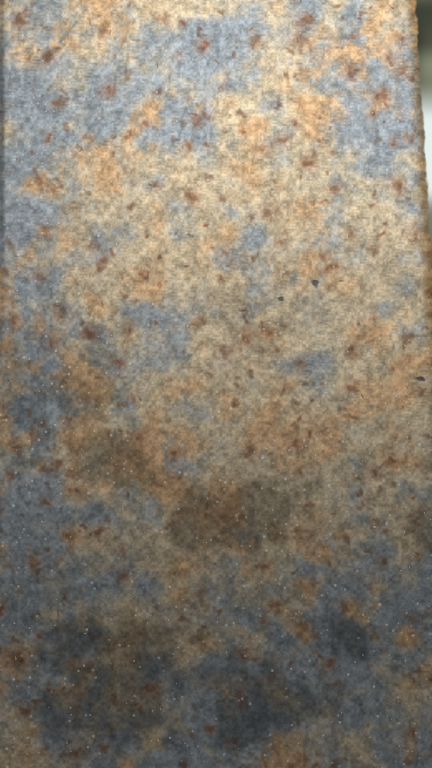
This texture is drawn by a Shadertoy shader. Its source:

```glsl
// Weathered steel plate: cool grey metal with tan stains, rust spots and bright grit, lit from above.

float hash(vec2 p) {
    return fract(sin(dot(p, vec2(127.1, 311.7))) * 43758.5);
}

float noise(vec2 p) {
    vec2 i = floor(p), f = fract(p);
    f = f * f * (3.0 - 2.0 * f);
    float low = mix(hash(i), hash(i + vec2(1, 0)), f.x);
    float high = mix(hash(i + vec2(0, 1)), hash(i + vec2(1, 1)), f.x);
    return mix(low, high, f.y);
}

float fbm(vec2 p, int octaves) {
    float sum = 0.0, amp = 0.5, total = 0.0;
    for (int i = 0; i < octaves; i++) {
        sum += amp * noise(p);
        total += amp;
        amp *= 0.55;
        p = mat2(1.6, 1.2, -1.2, 1.6) * p + 7.3;
    }
    return sum / total;
}

// Soft dots, at most one per grid cell; radius is in cell units.
float spots(vec2 p, float cells, float density, float radius, float softness, float seed) {
    p *= cells;
    vec2 base = floor(p);
    float cover = 0.0;
    for (int y = -1; y <= 1; y++) {
        for (int x = -1; x <= 1; x++) {
            vec2 cell = base + vec2(x, y);
            vec2 key = cell + seed;
            vec2 centre = cell + vec2(hash(key + 3.1), hash(key + 8.7));
            float size = radius * mix(0.55, 1.25, hash(key + 5.3));
            float present = step(hash(key), density);
            float dotCover = 1.0 - smoothstep(size * (1.0 - softness), size, length(p - centre));
            cover = max(cover, present * dotCover * mix(0.5, 1.0, hash(key + 1.9)));
        }
    }
    return cover;
}

vec3 metal(vec2 p, float h) {
    const vec3 COOL = vec3(0.95, 1.0, 1.03);
    const vec3 TAN = vec3(1.08, 0.99, 0.83);
    const vec3 ORANGE = vec3(1.13, 0.89, 0.65);
    const vec3 RUST = vec3(0.85, 0.60, 0.45);

    // Overall light, dimmer toward the bottom and the upper left
    float light = mix(0.35, 0.77, smoothstep(0.12, 0.96, h));
    light *= 1.0 - 0.12 * smoothstep(0.45, 0.0, p.x) * smoothstep(0.4, 0.8, h);

    // Broad stains broken up by smaller mottling
    float broad = fbm(p * 3.2 + 4.0, 3);
    float mottle = fbm(p * 17.0 + 21.0, 4);
    float midBand = smoothstep(0.1, 0.4, h) * smoothstep(0.85, 0.5, h);
    float stain = smoothstep(0.37, 0.62, 0.5 * broad + 0.5 * mottle + 0.06 * midBand);
    vec3 tint = mix(COOL, TAN, stain);
    float orange = smoothstep(0.53, 0.72, 0.5 * mottle + 0.5 * fbm(p * 8.0 + 51.0, 3) + 0.04 * midBand);
    tint = mix(tint, ORANGE, 0.7 * orange);
    vec3 colour = tint * light * mix(0.91, 1.06, stain);

    // Dark worn patches, mostly in the lower half
    float worn = smoothstep(0.52, 0.68, fbm(p * 7.0 + 83.0, 4));
    colour *= 1.0 - 0.24 * worn * smoothstep(0.75, 0.35, h);

    // Ragged rust spots in two sizes, each with a wider halo
    vec2 ragged = p + 0.018 * (vec2(noise(p * 65.0), noise(p * 65.0 + 31.0)) - 0.5);
    float halo = spots(ragged, 13.0, 0.5, 0.42, 0.95, 11.0);
    float core = spots(ragged, 13.0, 0.5, 0.20, 0.85, 11.0);
    float small = spots(ragged, 25.0, 0.28, 0.28, 0.85, 47.0);
    colour = mix(colour, light * RUST * 1.1, 0.45 * halo);
    colour = mix(colour, light * RUST * 0.82, 0.62 * max(core, small));

    // Sparse deep pits
    float pit = spots(ragged, 7.0, 0.04, 0.10, 0.5, 71.0);
    colour = mix(colour, vec3(0.20, 0.21, 0.23), 0.75 * pit);

    // Sandy grain and glinting grit
    float grain = 0.6 * noise(p * 135.0) + 0.4 * noise(p * 260.0 + 17.0) - 0.5;
    colour *= 1.0 + 0.40 * grain + 0.22 * (noise(p * 62.0 + 9.0) - 0.5);
    float grit = spots(p, 75.0, 0.09, 0.30, 0.7, 23.0);
    return mix(colour, vec3(0.90, 0.93, 0.92) * (0.45 + 0.7 * light), 0.55 * grit);
}

// Blurred surroundings seen past the right edge
vec3 backdrop(vec2 p, float h) {
    float blur = noise(p * 16.0 + 2.0);
    vec3 shade = mix(vec3(0.16, 0.17, 0.14), vec3(0.52, 0.54, 0.45), blur);
    float glow = smoothstep(0.70, 0.76, h) * smoothstep(0.90, 0.84, h);
    return mix(shade, vec3(0.90, 0.94, 0.93), glow);
}

void mainImage(out vec4 fragColor, in vec2 fragCoord) {
    vec2 p = fragCoord / iResolution.x;
    float h = fragCoord.y / iResolution.y;
    float pixel = 1.0 / iResolution.x;
    vec3 colour = metal(p, h);

    // Rusty right rim and thin shaded left rim
    float edge = 0.962 + 0.11 * (1.0 - h) + 0.010 * (fbm(p * 40.0, 3) - 0.5);
    float rim = smoothstep(0.035, 0.0, edge - p.x);
    colour *= mix(vec3(1.0), vec3(0.76, 0.66, 0.53), rim);
    float leftRim = smoothstep(0.016, 0.004, p.x) * smoothstep(0.45, 0.8, h);
    colour *= 1.0 - 0.35 * leftRim;

    float outside = smoothstep(-1.5 * pixel, 1.5 * pixel, p.x - edge);
    colour = mix(colour, backdrop(p, h), outside);
    fragColor = vec4(clamp(colour, 0.0, 1.0), 1.0);
}
```
